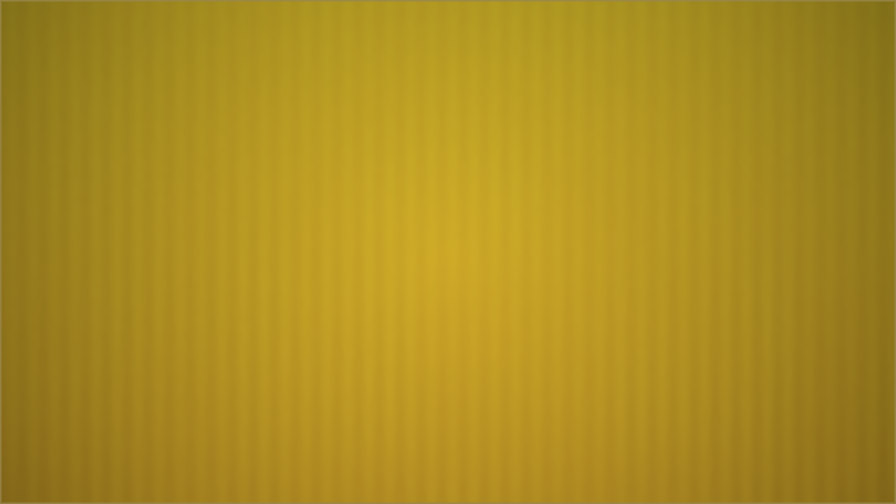
A WebGL 2 fragment shader for this background:

```glsl
#version 300 es
precision highp float;
// Golden ribbed wall with a soft central glow, dark corners and a thin grey rim

uniform vec2 u_resolution;
out vec4 fragColor;

float hash(vec2 p) {
    return fract(sin(dot(p, vec2(127.1, 311.7))) * 43758.5453);
}

float valueNoise(vec2 p) {
    vec2 cell = floor(p);
    vec2 f = fract(p);
    f = f * f * (3.0 - 2.0 * f);
    float low = mix(hash(cell), hash(cell + vec2(1.0, 0.0)), f.x);
    float high = mix(hash(cell + vec2(0.0, 1.0)), hash(cell + 1.0), f.x);
    return mix(low, high, f.y);
}

void main() {
    vec2 uv = gl_FragCoord.xy / u_resolution;
    float aspect = u_resolution.x / u_resolution.y;

    // Radial glow, falling off faster toward the corners
    float d = length((uv - vec2(0.497, 0.495)) * vec2(1.0, 1.0 / aspect));
    float light = 0.805 - 0.28 * d - 0.43 * d * d;

    // Fine vertical ribs, a little stronger near the bottom
    float rib = cos(6.28318 * (uv.x * 42.7 - 0.08));
    float patchy = valueNoise(uv * vec2(14.0, 5.0));
    light -= rib * mix(0.011, 0.005, uv.y) * (0.6 + 0.8 * patchy);

    // Faint cloth grain
    light += 0.006 * (valueNoise(uv * vec2(160.0, 60.0)) - 0.5);

    // Olive at the top, amber at the bottom, warmer in the rib grooves
    float greenRatio = mix(0.79, 0.862, uv.y) - 0.006 * rib + 0.012 * (patchy - 0.5);
    vec3 color = light * vec3(1.0, greenRatio, 0.19);

    // Thin grey rim
    vec2 inset = min(uv, 1.0 - uv) * vec2(aspect, 1.0);
    float rim = 1.0 - smoothstep(0.0015, 0.0045, min(inset.x, inset.y));
    color = mix(color, vec3(0.60, 0.53, 0.30), 0.8 * rim);

    fragColor = vec4(color, 1.0);
}
```
